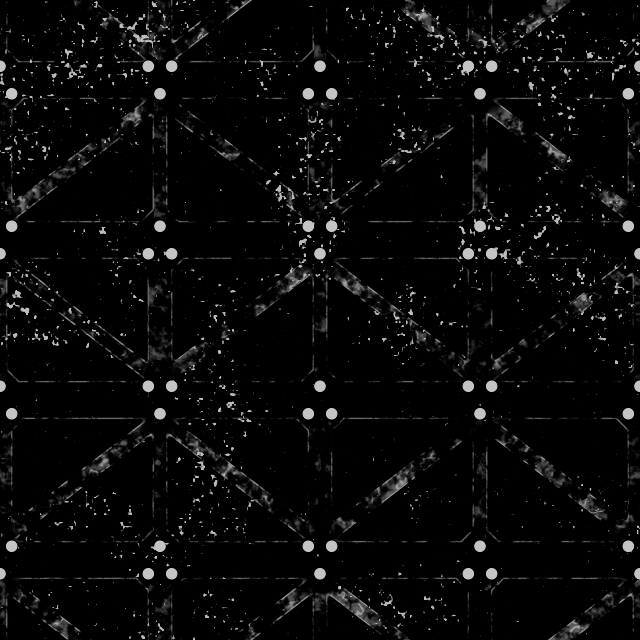
Write a WebGL 2 fragment shader that draws this texture map.

```glsl
#version 300 es
precision highp float;
uniform vec2 u_resolution;
out vec4 outColor;

#define CELLS 4.0
#define BEAM_HALF 0.115
#define WIDE_HALF 0.073
#define NARROW_HALF 0.042
#define BRACE_HALF 0.042
#define CHAMFER 0.075
#define RIVET_RADIUS 0.036
#define RIVET_OFFSET vec2(0.073, 0.086)
#define PAINT vec3(0.77)
#define BRACE_WEAR 0.85
#define EDGE_WEAR 0.75
#define SPECK_WEAR 0.95

float hash(vec2 p) {
  vec3 h = fract(p.xyx * 0.1031);
  h += dot(h, h.yzx + 33.33);
  return fract((h.x + h.y) * h.z);
}

// Value noise that wraps after a whole number of lattice cells
float noise(vec2 uv, float period) {
  vec2 p = uv * period;
  vec2 i = floor(p);
  vec2 f = p - i;
  f *= f * (3.0 - 2.0 * f);
  vec2 lo = mod(i, period);
  vec2 hi = mod(i + 1.0, period);
  float bottom = mix(hash(lo), hash(vec2(hi.x, lo.y)), f.x);
  float top = mix(hash(vec2(lo.x, hi.y)), hash(hi), f.x);
  return mix(bottom, top, f.y);
}

float fbm(vec2 uv, float period, int octaves) {
  float sum = 0.0, amp = 0.5, total = 0.0;
  for (int i = 0; i < octaves; i++) {
    sum += amp * noise(uv + 0.137 * float(i), period);
    total += amp;
    amp *= 0.6;
    period *= 2.0;
  }
  return sum / total;
}

float smoothMin(float a, float b, float k) {
  float h = max(k - abs(a - b), 0.0) / k;
  return min(a, b) - 0.25 * h * h * k;
}

// Three rivets per joint: a pair on one side, a single one opposite
float rivetDistance(vec2 q) {
  vec2 node = floor(q + 0.5);
  vec2 r = q - node;
  if (mod(node.x + node.y, 2.0) > 0.5) r.y = -r.y;
  float pair = length(vec2(abs(r.x), r.y) - RIVET_OFFSET);
  float single = length(r + vec2(0.0, RIVET_OFFSET.y));
  return min(pair, single) - RIVET_RADIUS;
}

void main() {
  vec2 uv = gl_FragCoord.xy / u_resolution;
  float pixel = CELLS / min(u_resolution.x, u_resolution.y);
  vec2 q = uv * CELLS - vec2(0.0, 0.5);
  vec2 cell = floor(q);
  vec2 f = q - cell;

  // Mirror alternate cells so that every brace rises to the right
  if (mod(cell.x + cell.y, 2.0) > 0.5) f.x = 1.0 - f.x;
  float slope = 1.0 - 2.0 * BEAM_HALF;
  float across = (f.y - 0.5 - slope * (f.x - 0.5)) / sqrt(1.0 + slope * slope);
  bool upper = across > 0.0;

  // Distances into the triangular panel from post, beam and brace
  float post = upper ? f.x - WIDE_HALF : 1.0 - f.x - NARROW_HALF;
  float beam = (upper ? 1.0 - f.y : f.y) - BEAM_HALF;
  float brace = abs(across) - BRACE_HALF;
  float corner = (post + beam - CHAMFER) * 0.7071;
  float frame = min(min(post, beam), corner);
  float panel = smoothMin(frame, brace, 0.035);
  float joint = min(length(f), length(1.0 - f));

  // Wear fields
  float smudge = fbm(uv, 22.0, 4);
  float grit = fbm(uv + 0.41, 96.0, 3);
  float wear = 0.5 * (smudge + grit);
  float strength = hash(mod(cell, CELLS) + 7.0);
  float vein = 1.0 - smoothstep(0.0, 0.09, abs(fbm(uv + 0.23, 36.0, 3) - 0.5));

  // Scraped paint inside braces and posts
  float inBrace = (1.0 - smoothstep(-pixel, 0.0, brace))
    * smoothstep(0.17, 0.27, joint) * smoothstep(-0.01, 0.02, min(post, beam));
  float scrape = smoothstep(0.47, 0.74, wear + 0.14 * (strength - 0.5) + 0.05 * vein);
  float value = BRACE_WEAR * inBrace * scrape * (0.55 + 0.45 * vein);
  float inPost = (1.0 - smoothstep(-pixel, 0.0, post)) * smoothstep(0.0, 0.05, beam);
  value += 0.4 * inPost * smoothstep(0.54, 0.76, wear);

  // Broken rims around the panels
  float rim = 1.0 - smoothstep(0.001, 0.002 + max(pixel, 0.006), abs(panel));
  float chips = smoothstep(0.42, 0.66, 0.65 * grit + 0.35 * smudge);
  float rimLevel = brace < frame ? 1.0 : 0.7;
  value = max(value, EDGE_WEAR * rim * chips * rimLevel * smoothstep(0.12, 0.22, joint));

  // Clustered flecks
  float cluster = smoothstep(0.48, 0.76, fbm(uv + 0.37, 7.0, 3));
  float fleck = 0.6 * noise(uv + 0.19, 150.0) + 0.4 * noise(uv + 0.71, 310.0);
  float threshold = mix(0.86, 0.67, cluster);
  value = max(value, SPECK_WEAR * smoothstep(threshold, threshold + 0.13, fleck));

  // Clean rivets over everything
  float rivet = 1.0 - smoothstep(-0.5 * pixel, 0.5 * pixel, rivetDistance(q));
  outColor = vec4(PAINT * mix(clamp(value, 0.0, 1.0), 1.0, rivet), 1.0);
}
```
